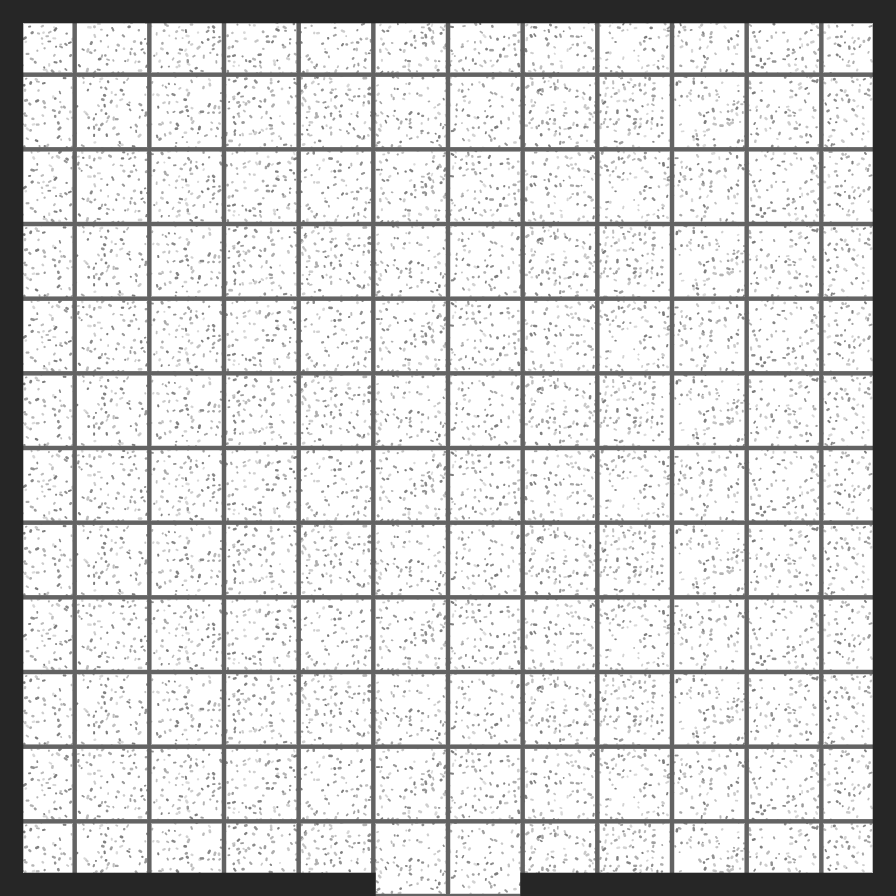
Reproduce this texture procedurally as a Shadertoy shader.

```glsl
// Speckled white floor tiles with grey joints, framed by a dark wall with a doorway at the bottom.

const float TILES = 12.0;   // tiles across and down
const float GRAINS = 13.0;  // speckle cells along a tile side

vec3 hash3(vec2 p) {
    vec3 q = fract(p.xyx * vec3(0.1031, 0.1030, 0.0973));
    q += dot(q, q.yxz + 33.33);
    return fract((q.xxy + q.yzz) * q.zyx);
}

float boxDistance(vec2 p, vec2 halfSize) {
    vec2 d = abs(p) - halfSize;
    return length(max(d, 0.0)) + min(max(d.x, d.y), 0.0);
}

float segmentDistance(vec2 p, vec2 dir, float halfLength) {
    return length(p - dir * clamp(dot(p, dir), -halfLength, halfLength));
}

// Coverage of a shape from its signed distance, with an edge one pixel wide
float cover(float d, float pixel) {
    return clamp(0.5 - d / pixel, 0.0, 1.0);
}

// Brightness of the tile face: short chips scattered in jittered cells
float speckles(vec2 tilePos, float pixel) {
    vec2 p = tilePos * GRAINS;
    vec2 cell = floor(p);
    float shade = 1.0;
    for (int y = -1; y <= 1; y++) {
        for (int x = -1; x <= 1; x++) {
            vec2 id = cell + vec2(x, y);
            // The scatter repeats every two rows of tiles
            vec2 seed = vec2(id.x, mod(id.y, 2.0 * GRAINS)) + 7.0;
            vec3 place = hash3(seed);
            vec3 form = hash3(seed + 71.7);
            if (place.z > 0.46) continue;
            float angle = 6.2832 * form.x;
            vec2 offset = p - id - 0.1 - 0.8 * place.xy;
            float d = segmentDistance(offset, vec2(cos(angle), sin(angle)), 0.2 * form.y);
            float chip = cover(d - mix(0.14, 0.24, form.z), pixel * GRAINS);
            float tone = mix(0.48, 0.86, fract(form.y * 7.0 + form.z * 3.0));
            shade = min(shade, mix(1.0, tone, chip));
        }
    }
    return shade;
}

void mainImage(out vec4 fragColor, in vec2 fragCoord) {
    vec2 uv = fragCoord / iResolution.xy;
    float pixel = 1.0 / min(iResolution.x, iResolution.y);

    // Tile faces
    vec2 tilePos = uv * TILES;
    vec3 color = vec3(speckles(tilePos, pixel * TILES));

    // Joints centred on the tile edges
    vec2 toEdge = 0.5 - abs(fract(tilePos) - 0.5);
    float joint = cover(min(toEdge.x, toEdge.y) - 0.03, pixel * TILES);
    color = mix(color, vec3(0.39), joint);

    // Wall around the room, open at a doorway two tiles wide
    float room = boxDistance(uv - 0.5, vec2(0.474));
    float doorway = boxDistance(uv - vec2(0.5, 0.0), vec2(0.0807, 0.06));
    color = mix(vec3(0.15), color, cover(min(room, doorway), pixel));

    fragColor = vec4(color, 1.0);
}
```
